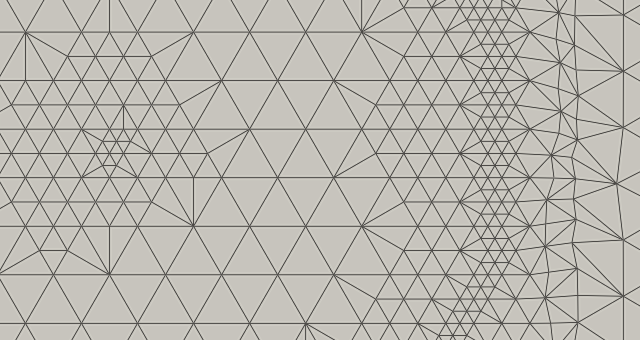
Write a Shadertoy shader that draws this pattern.

```glsl
// A fine-lined triangle mesh on warm grey paper. A coarse lattice is split
// into four or two wherever density fields ask for it, and a loose, warped
// mesh of columns joins it along the right side.

const vec2 CANVAS = vec2(768.0, 408.0);   // design units, y runs downward
const vec2 ORIGIN = vec2(30.5, 38.5);     // one vertex of the coarse lattice
const float SIDE = 67.26;                 // coarse triangle side
const float ROW = 29.125;                 // row height of the half-size lattice
const float RIM_STEP = 67.5;              // spacing of the rightmost nodes

const vec3 PAPER = vec3(0.78, 0.77, 0.74);
const vec3 PALE_RIM = vec3(0.81, 0.80, 0.77);
const vec3 INK = vec3(0.15, 0.145, 0.14);

float hash(vec2 p) {
    return fract(sin(dot(p, vec2(127.1, 311.7))) * 43758.5453);
}

float segment(vec2 p, vec2 a, vec2 b) {
    vec2 pa = p - a, ba = b - a;
    return length(pa - ba * clamp(dot(pa, ba) / dot(ba, ba), 0.0, 1.0));
}

bool inDisc(vec2 p, vec2 center, float radius) {
    return distance(p, center) < radius;
}

// Density fields: should the triangle with centroid c be split into four?
bool refined(vec2 c, int level) {
    if (level == 0) {
        bool patchArea = inDisc(c, vec2(120.0, 165.0), 116.7)
            || inDisc(c, vec2(64.0, 291.0), 8.0)
            || inDisc(c, vec2(-3.0, 175.0), 8.0);
        float front = 468.0 - 33.0 * cos((c.y - 155.0) * 0.02674)
            - 2.2 * max(abs(c.y - 190.0) - 215.0, 0.0);
        return patchArea || c.x > front;
    }
    if (level == 1) {
        float stripX = 594.0 - 0.6 * max(c.y - 320.0, 0.0) - 0.7 * max(30.0 - c.y, 0.0);
        return inDisc(c, vec2(137.0, 178.0), 20.0) || abs(c.x - stripX) < 20.0;
    }
    return false;
}

vec2 latticePoint(vec2 v, vec2 size) {
    return ORIGIN + size * vec2(v.x + 0.5 * v.y, v.y);
}

// Distance to the adaptive lattice, descending one level per split
float latticeDistance(vec2 p) {
    float d = 1e3;
    float side = SIDE;
    for (int level = 0; level < 3; level++) {
        vec2 size = side * vec2(1.0, 0.866025);
        vec2 q = (p - ORIGIN) / size;
        q.x -= 0.5 * q.y;
        vec2 cell = floor(q);
        vec2 f = q - cell;
        vec2 corner = vec2(step(1.0, f.x + f.y));
        vec2 v[3];
        v[0] = latticePoint(cell + corner, size);
        v[1] = latticePoint(cell + vec2(1.0, 0.0), size);
        v[2] = latticePoint(cell + vec2(0.0, 1.0), size);
        vec2 c = (v[0] + v[1] + v[2]) / 3.0;
        for (int i = 0; i < 3; i++) d = min(d, segment(p, v[i], v[(i + 1) % 3]));
        if (refined(c, level)) {
            side *= 0.5;
            continue;
        }
        // Bisect toward each neighbour that is split
        for (int i = 0; i < 3; i++) {
            if (refined(2.0 * c - v[i], level))
                d = min(d, segment(p, v[i], 1.5 * c - 0.5 * v[i]));
        }
        break;
    }
    return d;
}

// Node of the loose mesh; column 0 lies on the lattice
vec2 meshNode(float column, float row) {
    float y = ORIGIN.y + ROW * row;
    if (column < 0.5) return vec2(mix(635.8, 619.0, mod(row, 2.0)), y);
    float wave = cos((y - 90.0) * 0.015);
    float x = column < 1.5 ? 663.0 + 9.0 * wave : 690.0;
    vec2 id = vec2(column, row);
    vec2 jitter = vec2(hash(id), hash(id + 7.3)) - 0.5;
    return vec2(x, y + 0.5 * column * (4.0 + 14.0 * wave)) + jitter * vec2(9.0, 4.0);
}

vec2 rimNode(float k) {
    return vec2(748.0 - 8.0 * exp(-4.0 * (k - 3.0) * (k - 3.0)), 18.0 + RIM_STEP * k);
}

float nearestRim(vec2 node) {
    return floor((node.y - 18.0) / RIM_STEP + 0.5);
}

float looseMeshDistance(vec2 p) {
    float d = 1e3;
    for (float row = -3.0; row < 15.0; row++) {
        for (float col = 0.0; col < 3.0; col++) {
            vec2 a = meshNode(col, row);
            d = min(d, segment(p, a, meshNode(col, row + 1.0)));
            if (col > 1.5) continue;
            d = min(d, segment(p, a, meshNode(col + 1.0, row)));
            if (mod(row + col, 2.0) < 0.5) {
                d = min(d, segment(p, a, meshNode(col + 1.0, row - 1.0)));
                d = min(d, segment(p, a, meshNode(col + 1.0, row + 1.0)));
            }
        }
        vec2 inner = meshNode(2.0, row);
        d = min(d, segment(p, inner, rimNode(nearestRim(inner))));
        d = min(d, segment(p, inner, rimNode(nearestRim(meshNode(2.0, row + 1.0)))));
    }
    // Rim line and the wide triangles running off the right edge
    for (float k = -1.0; k < 7.0; k++) {
        vec2 a = rimNode(k), b = rimNode(k + 1.0);
        vec2 outer = vec2(806.0, 0.5 * (a.y + b.y));
        d = min(d, min(segment(p, a, b), min(segment(p, a, outer), segment(p, b, outer))));
    }
    return d;
}

void mainImage(out vec4 fragColor, in vec2 fragCoord) {
    vec2 p = fragCoord / iResolution.xy * CANVAS;
    p.y = CANVAS.y - p.y;
    float pixel = CANVAS.y / iResolution.y;

    // The lattice ends at a zigzag seam
    float zigzag = abs(fract((p.y - ORIGIN.y) / ROW * 0.5) * 2.0 - 1.0);
    float d = looseMeshDistance(p);
    if (p.x < mix(619.0, 635.8, zigzag)) d = min(d, latticeDistance(p));

    // Thin ink line with a faint pale rim
    float width = 0.92;
    float ink = clamp((0.5 * (width + pixel) - d) / pixel, 0.0, min(1.0, width / pixel));
    float rim = exp(-pow((d - 2.4) / 0.7, 2.0));
    fragColor = vec4(mix(mix(PAPER, PALE_RIM, rim), INK, ink), 1.0);
}
```
